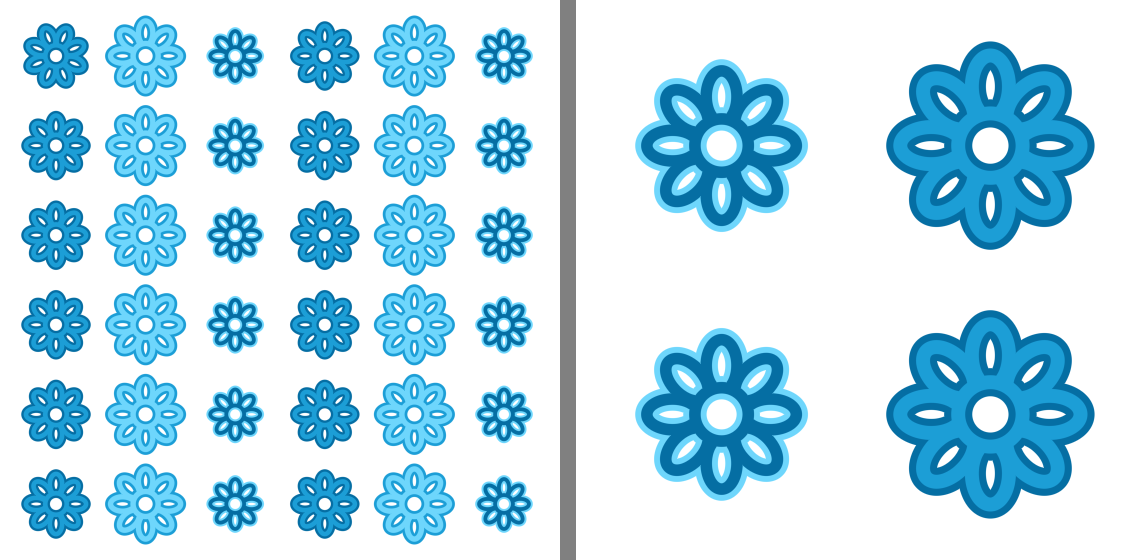
Left: the whole. Right: its middle third, enlarged.
Write a three.js fragment shader that draws this pattern.

```glsl
// A six by six grid of eight-petalled flowers in three alternating sizes and blues.
// Each flower is a ring plus petal ellipses, folded by angle; the distance to these
// curves is banded twice, as a wide rim stroke under a narrower fill stroke.
varying vec2 vUv;

#define GRID 6.0
#define PITCH 0.16
#define PETALS 8.0
#define RING_RADIUS 0.309
#define PETAL_CENTER 0.567
#define PETAL_AXES vec2(0.298, 0.178)
#define RIM_HALF 0.135
#define FILL_HALF 0.067
#define SIZES vec3(0.062, 0.0723, 0.0514)
#define DARK_BLUE vec3(0.02, 0.43, 0.64)
#define MID_BLUE vec3(0.11, 0.62, 0.84)
#define LIGHT_BLUE vec3(0.43, 0.84, 0.99)

const float TAU = 6.2831853;

// Unsigned distance to an ellipse outline, refined through its centres of curvature.
float ellipseOutline(vec2 p, vec2 axes) {
  p = abs(p);
  vec2 t = vec2(0.7071);
  float focal = axes.x * axes.x - axes.y * axes.y;
  for (int i = 0; i < 5; i++) {
    vec2 evolute = vec2(focal, -focal) * t * t * t / axes;
    vec2 toPoint = p - evolute;
    float curvature = length(axes * t - evolute);
    vec2 nearest = evolute + toPoint * curvature / max(length(toPoint), 1e-5);
    t = clamp(nearest / axes, 0.0, 1.0);
    t /= max(length(t), 1e-5);
  }
  return length(p - axes * t);
}

// Distance to the centre ring and, outside it, to the closest petal loop.
float flowerCurves(vec2 p, float turn) {
  float radius = length(p);
  float ring = abs(radius - RING_RADIUS);
  if (radius < RING_RADIUS) return ring;
  float sector = TAU / PETALS;
  float angle = mod(atan(p.y, p.x) + turn + 0.5 * sector, sector) - 0.5 * sector;
  vec2 folded = radius * vec2(cos(angle), sin(angle));
  return min(ring, ellipseOutline(folded - vec2(PETAL_CENTER, 0.0), PETAL_AXES));
}

float coverage(float d, float halfWidth, float soft) {
  return 1.0 - smoothstep(-soft, soft, d - halfWidth);
}

void main() {
  // Grid cell and position relative to its flower
  vec2 grid = (vUv - 0.5) / PITCH + 0.5 * GRID;
  vec2 cell = clamp(floor(grid), 0.0, GRID - 1.0);
  vec2 local = (grid - cell - 0.5) * PITCH;

  // Columns cycle through medium, large and small
  float kind = mod(cell.x, 3.0);
  float size = SIZES.x;
  vec3 fill = MID_BLUE;
  vec3 rim = DARK_BLUE;
  if (kind > 1.5) {
    size = SIZES.z;
    fill = DARK_BLUE;
    rim = LIGHT_BLUE;
  } else if (kind > 0.5) {
    size = SIZES.y;
    fill = LIGHT_BLUE;
    rim = MID_BLUE;
  }

  // The top left flower alone is turned by half a petal
  bool topLeft = cell.x < 0.5 && cell.y > GRID - 1.5;
  float turn = topLeft ? 0.5 * TAU / PETALS : 0.0;

  // Rim stroke, then fill stroke, over white
  float d = flowerCurves(local / size, turn);
  float soft = 0.7 * fwidth(vUv.x) / size;
  vec3 color = mix(vec3(1.0), rim, coverage(d, RIM_HALF, soft));
  color = mix(color, fill, coverage(d, FILL_HALF, soft));
  gl_FragColor = vec4(color, 1.0);
}
```
